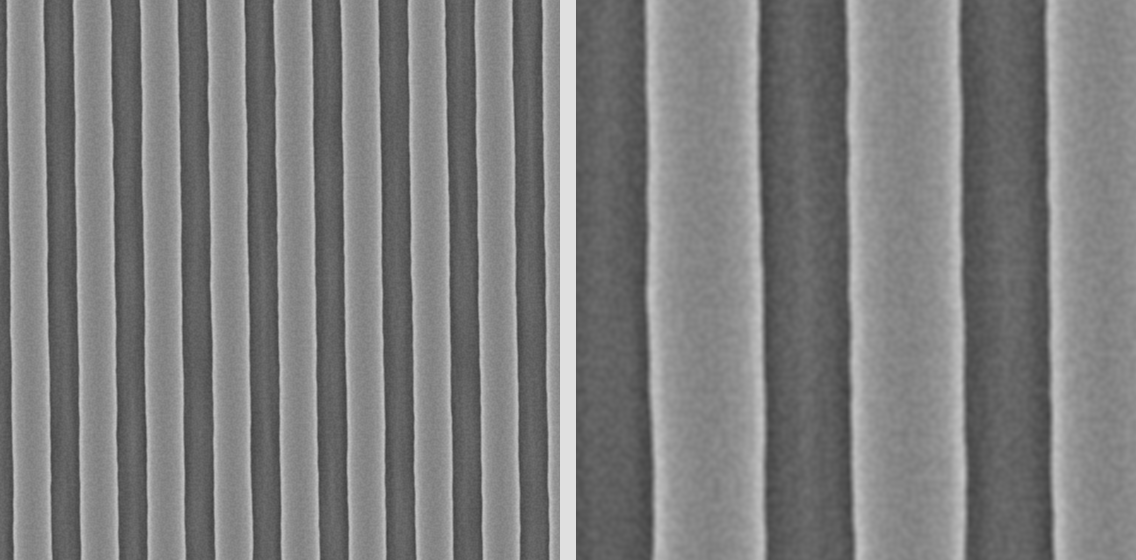
Left, the full canvas; right, a detail of the centre.
This texture is drawn by a Shadertoy shader. Its source:

```glsl
// Micrograph-like grating: slightly leaning vertical ridges with bright rims
// over dark grooves. A signed distance to the nearest ridge edge drives the
// shading; gradient noise adds edge roughness, groove streaks and grain.

const float PITCH = 0.1195;       // spacing between ridge centres
const float HALF_WIDTH = 0.0338;  // half the width of a ridge
const float FIRST_CENTRE = 0.0591; // centre of the first ridge at the bottom
const float LEAN = -0.0143;       // sideways drift from bottom to top
const float FALLOFF = 0.0117;     // reach of the shading beside an edge

const float RIDGE_GREY = 0.50;
const float GROOVE_GREY = 0.415;

vec2 hashGradient(vec2 cell) {
    vec3 p = fract(cell.xyx * vec3(0.1031, 0.1030, 0.0973));
    p += dot(p, p.yzx + 33.33);
    float angle = 6.28319 * fract((p.x + p.y) * p.z);
    return vec2(cos(angle), sin(angle));
}

// Gradient noise, roughly -0.7 to 0.7
float gradientNoise(vec2 p) {
    vec2 cell = floor(p);
    vec2 f = p - cell;
    vec2 u = f * f * f * (f * (f * 6.0 - 15.0) + 10.0);
    float a = dot(hashGradient(cell), f);
    float b = dot(hashGradient(cell + vec2(1, 0)), f - vec2(1, 0));
    float c = dot(hashGradient(cell + vec2(0, 1)), f - vec2(0, 1));
    float d = dot(hashGradient(cell + vec2(1, 1)), f - vec2(1, 1));
    return mix(mix(a, b, u.x), mix(c, d, u.x), u.y);
}

// Sideways roughness of one edge; each edge has its own seed
float edgeWobble(float y, float seed) {
    float row = seed * 7.0 + 0.37;
    return 0.0019 * gradientNoise(vec2(y * 11.0, row))
         + 0.0013 * gradientNoise(vec2(y * 48.0, row + 3.2));
}

// Signed distance to the nearest ridge edge, positive inside the ridge
float ridgeDistance(vec2 uv) {
    float x = uv.x - FIRST_CENTRE - LEAN * uv.y;
    float index = floor(x / PITCH + 0.5);
    float offset = x - index * PITCH;
    float left = offset + HALF_WIDTH + edgeWobble(uv.y, 2.0 * index);
    float right = HALF_WIDTH - offset + edgeWobble(uv.y, 2.0 * index + 1.0);
    return min(left, right);
}

// Plateau that brightens towards a thin glowing rim
float ridgeShade(float depth) {
    float rim = (depth - 0.004) / 0.0035;
    return RIDGE_GREY + 0.24 * exp(-depth / FALLOFF) + 0.045 * exp(-rim * rim);
}

// Floor that darkens beside the ridge walls, with faint lengthwise streaks
float grooveShade(float depth, vec2 uv) {
    float x = uv.x - LEAN * uv.y;
    float streak = gradientNoise(vec2(x * 85.0, uv.y * 7.0));
    return GROOVE_GREY - 0.15 * exp(-depth / FALLOFF) + 0.045 * streak;
}

// Fine speckle plus a softer mottling
float grain(vec2 uv) {
    return 0.045 * gradientNoise(uv * 233.0 + 0.31)
         + 0.030 * gradientNoise(uv * 117.0 + 41.7);
}

void mainImage(out vec4 fragColor, in vec2 fragCoord) {
    vec2 uv = fragCoord / iResolution.xy;
    float dist = ridgeDistance(uv);
    float depth = abs(dist);

    // Soft step between groove and ridge
    float softness = max(0.0028, 1.0 / iResolution.x);
    float onRidge = smoothstep(-softness, softness, dist);
    float grey = mix(grooveShade(depth, uv), ridgeShade(depth), onRidge);

    fragColor = vec4(vec3(clamp(grey + grain(uv), 0.0, 1.0)), 1.0);
}
```
